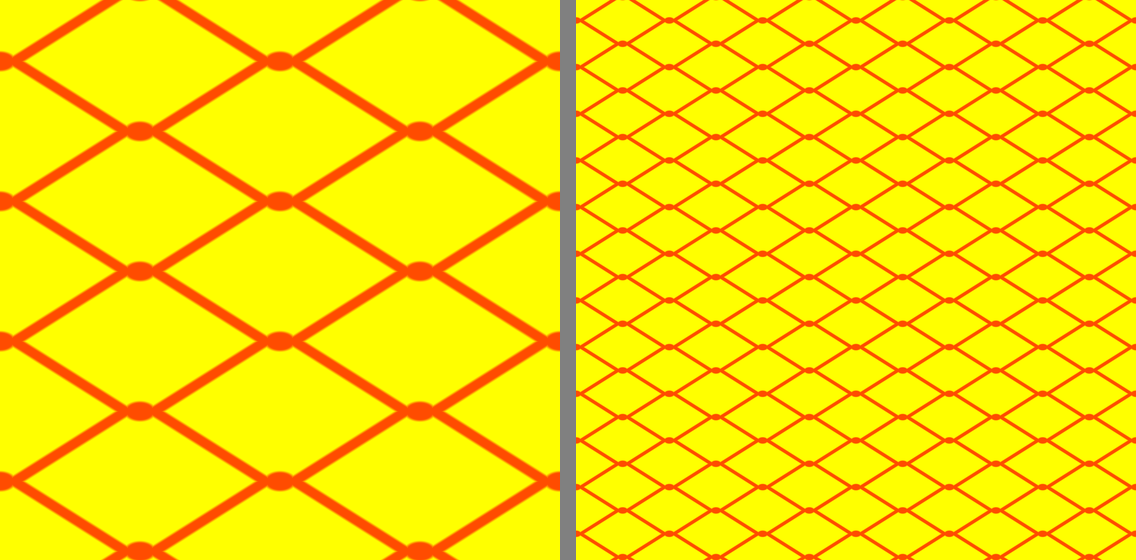
Left, the tile; right, the same tile 3 across and 3 down.
Write a Shadertoy shader that draws this pattern.

```glsl
// Orange-red diamond wire mesh with oval knots on a yellow ground.

float segmentDistance(vec2 p, vec2 a, vec2 b) {
    vec2 ap = p - a, ab = b - a;
    return length(ap - ab * clamp(dot(ap, ab) / dot(ab, ab), 0.0, 1.0));
}

// Approximate distance, accurate along the flat top and bottom
float ovalDistance(vec2 p, vec2 radii) {
    return (length(p / radii) - 1.0) * radii.y;
}

void mainImage(out vec4 fragColor, in vec2 fragCoord) {
    vec2 uv = fragCoord / iResolution.xy;

    // Two cells across, four down, folded into one quarter cell
    vec2 cell = vec2(0.5, 0.25);
    vec2 halfCell = 0.5 * cell;
    vec2 p = uv - vec2(0.0, 0.1405);
    vec2 q = abs(mod(p + halfCell, cell) - halfCell);

    // Wire between the sides of two diagonal knots
    vec2 knotSide = vec2(0.0258, 0.0);
    float wire = segmentDistance(q, knotSide, halfCell - knotSide) - 0.0091;

    // Knots at opposite corners of the quarter cell
    vec2 knotRadii = vec2(0.0272, 0.0172);
    float knot = min(ovalDistance(q, knotRadii), ovalDistance(q - halfCell, knotRadii));

    // Soft edge, never narrower than a pixel
    float soft = max(0.003, 0.75 / iResolution.y);
    float ink = 1.0 - smoothstep(-soft, soft, min(wire, knot));

    fragColor = vec4(mix(vec3(1.0, 1.0, 0.0), vec3(1.0, 0.3, 0.0), ink), 1.0);
}
```
